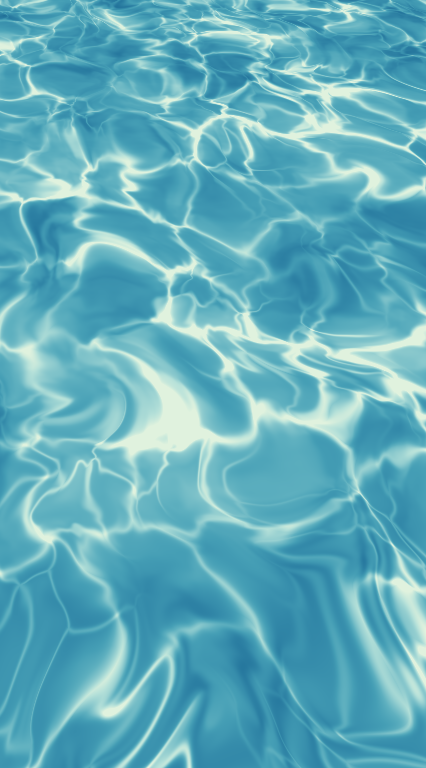
Write a Shadertoy shader that draws this texture.

```glsl
// Sunlit pool water: pale caustic veins over rippled blue, receding towards the top.

float hash(vec2 p) {
    return fract(sin(dot(p, vec2(127.1, 311.7))) * 43758.5453);
}

float noise(vec2 p) {
    vec2 i = floor(p), f = fract(p);
    f = f * f * (3.0 - 2.0 * f);
    return mix(mix(hash(i), hash(i + vec2(1, 0)), f.x),
               mix(hash(i + vec2(0, 1)), hash(i + vec2(1, 1)), f.x), f.y);
}

float fbm(vec2 p) {
    float sum = 0.0, amp = 0.53;
    for (int i = 0; i < 4; i++) {
        sum += amp * noise(p);
        p = mat2(1.6, 1.2, -1.2, 1.6) * p + 7.3;
        amp *= 0.5;
    }
    return sum;
}

vec2 wobble(vec2 p) {
    return vec2(noise(p), noise(p + 31.7)) - 0.5;
}

// Cell borders: x falls to 0 along veins, y falls to 0 where veins meet
vec2 cellBorders(vec2 p) {
    vec2 cell = floor(p);
    vec3 near = vec3(9.0);
    for (int y = -1; y <= 1; y++)
    for (int x = -1; x <= 1; x++) {
        vec2 c = cell + vec2(x, y);
        vec2 site = c + 0.1 + 0.8 * vec2(hash(c), hash(c + 57.3));
        float d = length(site - p);
        if (d < near.x) near = vec3(d, near.xy);
        else if (d < near.y) near = vec3(near.x, d, near.y);
        else near.z = min(near.z, d);
    }
    return near.yz - near.x;
}

// Deep blue through teal to cream
vec3 waterColor(float tone) {
    vec3 ramp[8] = vec3[8](
        vec3(0.10, 0.41, 0.57), vec3(0.15, 0.47, 0.62),
        vec3(0.21, 0.55, 0.67), vec3(0.27, 0.62, 0.71),
        vec3(0.37, 0.69, 0.75), vec3(0.53, 0.78, 0.80),
        vec3(0.71, 0.88, 0.85), vec3(0.88, 0.95, 0.87));
    float s = clamp(tone * 5.0 + 1.0, 0.0, 6.99);
    int i = int(s);
    return mix(ramp[i], ramp[i + 1], s - float(i));
}

void mainImage(out vec4 fragColor, in vec2 fragCoord) {
    vec2 uv = fragCoord / iResolution.xy;
    float x = (fragCoord.x - 0.5 * iResolution.x) / iResolution.y;
    float far = uv.y;

    // Tilted water plane, sheared so the veins lean down to the right
    float depth = 1.45 - far;
    vec2 plane = vec2(8.0 * x, 8.0) / depth;
    plane.x += 0.35 * plane.y;

    // Bend the plane with broad swells, then small ripples
    vec2 q = plane + 0.9 * wobble(plane * 1.1);
    q += 0.28 * wobble(q * 3.1 + 4.0);
    q += 0.09 * wobble(q * 8.0 + 9.0);

    // Cloudy body of the water
    float tone = mix(0.21, 0.33, far) + 1.15 * (fbm(q * vec2(0.8, 1.0) + 3.0) - 0.5);
    tone += 0.3 * far * (fbm(plane * vec2(1.3, 2.6) + 17.0) - 0.5);

    // Main veins, swelling at their junctions
    vec2 border = cellBorders(q);
    float strength = (0.3 + 1.2 * noise(plane * 0.7 + 12.0)) * mix(1.0, 0.6, far);
    float width = mix(0.07, 0.16, far) * (0.6 + 0.8 * noise(q * 2.0));
    float core = exp(-pow(border.x / width, 2.0));
    float glow = exp(-5.0 * border.x);
    float node = exp(-7.0 * border.y);
    tone += strength * (0.6 * core + 0.2 * glow + 0.35 * node);

    // Finer threads crossing between the veins
    vec2 thread = cellBorders(q * vec2(1.9, 1.5) + 0.6 * wobble(q * 1.7) + 21.0);
    float threadMask = smoothstep(0.3, 0.75, noise(plane * 0.9 + 40.0));
    tone += 0.36 * threadMask * exp(-pow(thread.x / mix(0.06, 0.15, far), 2.0));

    // Pale sheets of light, strongest left of the centre
    float sheet = smoothstep(0.55, 0.66, noise(q * vec2(1.0, 1.2) + 63.0));
    vec2 toSheet = (uv - vec2(0.27, 0.57)) / vec2(0.3, 0.2);
    tone += sheet * (0.06 + 0.3 * exp(-dot(toSheet, toSheet)));

    // Nested ripple lines following the swells
    float swell = noise(q * vec2(1.0, 0.7) + 80.0);
    float ripple = sin(swell * mix(46.0, 15.0, far));
    float rippleMask = smoothstep(0.4, 0.75, noise(plane * 0.8 + 95.0));
    tone += 0.12 * ripple * (0.15 + rippleMask);

    fragColor = vec4(waterColor(tone), 1.0);
}
```
